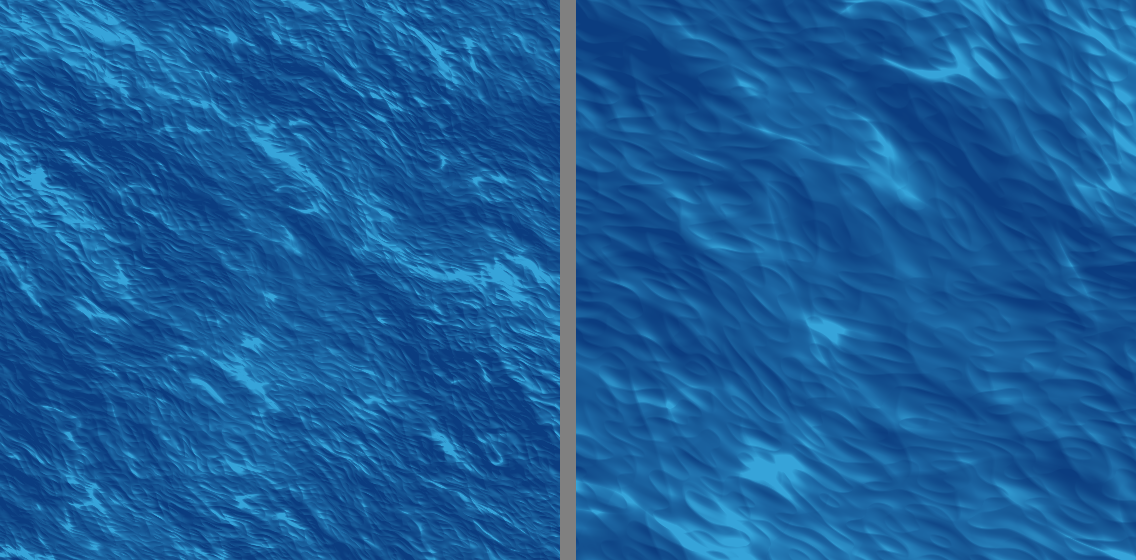
Left, the full canvas; right, a detail of the centre.
Reproduce this texture procedurally as a Shadertoy shader.

```glsl
#define CREST_ANGLE 0.58
#define ANGLE_SPREAD 0.27
#define STRETCH 0.40
#define RIPPLE_OCTAVES 5
#define RIPPLE_FREQ 9.5
#define RIPPLE_GROWTH 1.78
#define RIPPLE_GAIN 0.50
#define CREST_FREQ 8.0
#define CREST_SHARPNESS 20.0
#define CREST_GAIN 2.7
#define SWELL_GAIN 0.46

vec2 gradientAt(vec2 cell) {
    float turn = fract(sin(dot(cell, vec2(127.1, 311.7))) * 43758.5);
    return vec2(cos(6.2832 * turn), sin(6.2832 * turn));
}

float gradientNoise(vec2 p) {
    vec2 cell = floor(p), f = p - cell;
    vec2 blend = f * f * f * (f * (f * 6.0 - 15.0) + 10.0);
    vec2 e = vec2(1.0, 0.0);
    float a = dot(gradientAt(cell), f);
    float b = dot(gradientAt(cell + e.xy), f - e.xy);
    float c = dot(gradientAt(cell + e.yx), f - e.yx);
    float d = dot(gradientAt(cell + e.xx), f - e.xx);
    return mix(mix(a, b, blend.x), mix(c, d, blend.x), blend.y);
}

// x runs along the crests, y across them
vec2 crestSpace(vec2 p, float angle) {
    float c = cos(angle), s = sin(angle);
    return vec2(c * p.x - s * p.y, s * p.x + c * p.y);
}

vec2 bend(vec2 p) {
    vec2 wide = vec2(gradientNoise(p * 5.0), gradientNoise(p * 5.0 + 31.7));
    vec2 tight = vec2(gradientNoise(p * 23.0 + 7.3), gradientNoise(p * 23.0 + 53.1));
    return p + 0.028 * wide + 0.005 * tight;
}

// Lit slope of a sharp-ridged wave, about unit variance
float litSlope(vec2 q) {
    float here = abs(gradientNoise(q));
    float above = abs(gradientNoise(q + vec2(0.0, 0.12)));
    return (above - here) * 11.0;
}

float ripples(vec2 p) {
    float sum = 0.0, freq = RIPPLE_FREQ, weight = 0.85;
    for (int i = 0; i < RIPPLE_OCTAVES; i++) {
        float k = float(i);
        float angle = CREST_ANGLE + ANGLE_SPREAD * sin(2.4 * k + 0.5);
        vec2 q = crestSpace(p, angle) * freq * vec2(STRETCH, 1.0);
        sum += weight * litSlope(q + 17.3 * k);
        freq *= RIPPLE_GROWTH;
        weight += 0.08;
    }
    return sum * RIPPLE_GAIN;
}

// Thin broken streaks that only appear in patches
float crests(vec2 p) {
    float sum = 0.0;
    for (int i = 0; i < 3; i++) {
        float k = float(i);
        vec2 q = crestSpace(p, CREST_ANGLE + 0.24 * sin(2.0 * k));
        q = q * CREST_FREQ * (1.0 + 0.7 * k) * vec2(0.32, 1.0) + 41.9 * k;
        float streak = exp(-CREST_SHARPNESS * abs(gradientNoise(q)));
        float patches = smoothstep(-0.05, 0.35, gradientNoise(q * vec2(1.3, 0.8) + 23.6));
        float breaks = 0.9 + 1.5 * gradientNoise(q * vec2(7.0, 3.0) + 11.4);
        sum += streak * patches * breaks;
    }
    return sum - 0.13;
}

vec3 waterColor(float tone) {
    vec3 color = vec3(0.045, 0.24, 0.50);
    color = mix(color, vec3(0.07, 0.30, 0.55), clamp((tone + 1.80) / 1.04, 0.0, 1.0));
    color = mix(color, vec3(0.09, 0.35, 0.59), clamp((tone + 0.76) / 0.76, 0.0, 1.0));
    color = mix(color, vec3(0.11, 0.40, 0.64), clamp(tone / 0.71, 0.0, 1.0));
    color = mix(color, vec3(0.14, 0.48, 0.71), clamp((tone - 0.71) / 0.69, 0.0, 1.0));
    return mix(color, vec3(0.21, 0.64, 0.85), clamp((tone - 1.40) / 0.95, 0.0, 1.0));
}

void mainImage(out vec4 fragColor, in vec2 fragCoord) {
    vec2 uv = fragCoord / iResolution.y;
    vec2 p = bend(uv);

    // Broad light and dark areas, and where the surface is rough or calm
    vec2 broad = crestSpace(p, CREST_ANGLE) * vec2(2.8, 6.5);
    float swell = 4.6 * gradientNoise(broad + 3.8) - 0.5 * (uv.x - 0.5);
    float roughness = 0.97 + 0.7 * gradientNoise(broad * 0.8 + 67.2);

    float tone = SWELL_GAIN * swell + roughness * ripples(p) + CREST_GAIN * crests(p);
    fragColor = vec4(waterColor(tone), 1.0);
}
```
